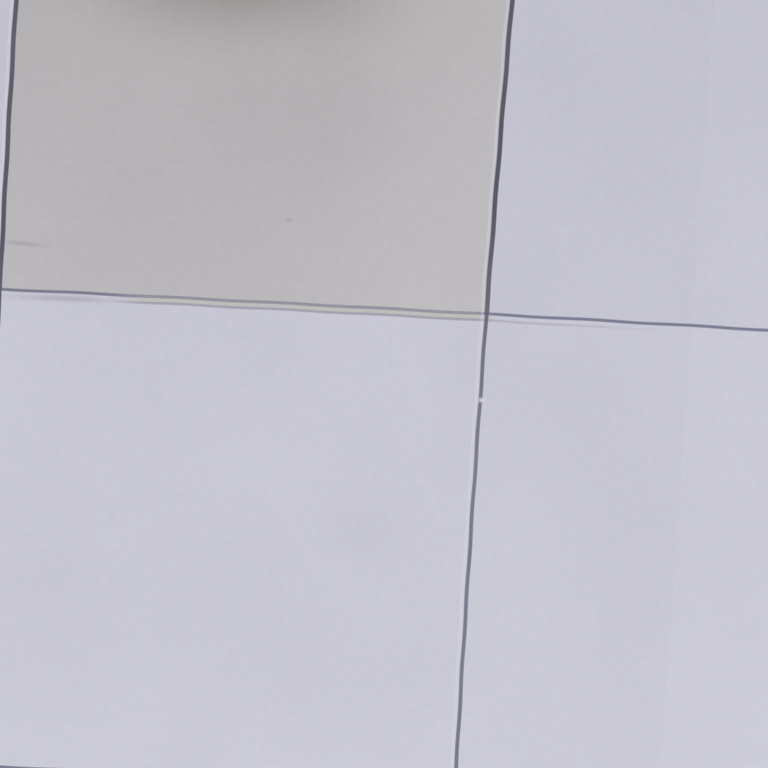
This texture is drawn by a Shadertoy shader. Its source:

```glsl
// Large pale floor tiles with slightly tilted dark joints, one warm grey stained tile and light wear.

// Tile layout, in canvas units
const vec2 CROSSING = vec2(0.594, 0.6235);  // joint positions on the lower and left edges
const vec2 TILT = vec2(0.0577, -0.047);
const vec2 BOW = vec2(0.0153, -0.0065);
const float TILE_WIDTH = 0.62;
const float TILE_SPREAD = 0.026;            // tiles widen towards the top
const float TILE_HEIGHT = 0.622;

// Joints
const float JOINT_HALF = 0.0024;
const float EDGE_SOFT = 0.0013;
const float TWIN_OFFSET = 0.0085;           // second edge of the opened joint

// Colours
const vec3 TILE_COOL = vec3(0.785, 0.783, 0.832);
const vec3 TILE_WARM = vec3(0.722, 0.712, 0.722);
const vec3 STAIN = vec3(0.56, 0.54, 0.53);
const vec3 JOINT_DARK = vec3(0.32, 0.32, 0.37);
const vec3 JOINT_WORN = vec3(0.46, 0.46, 0.54);
const vec3 JOINT_FILL = vec3(0.73, 0.73, 0.71);
const vec3 SCUFF = vec3(0.60, 0.58, 0.65);
const vec3 CHIP = vec3(0.86, 0.86, 0.89);

// Surface
const float MOTTLE = 0.010;
const float GRAIN = 0.012;
const float GRAIN_SCALE = 110.0;

vec2 hash2(vec2 p) {
    vec3 q = fract(p.xyx * vec3(0.1031, 0.1030, 0.0973));
    q += dot(q, q.yzx + 33.33);
    return fract((q.xx + q.yz) * q.zy);
}

// Distance to the nearest scattered point
float cellular(vec2 p) {
    vec2 cell = floor(p);
    float nearest = 2.0;
    for (int y = -1; y <= 1; y++)
        for (int x = -1; x <= 1; x++) {
            vec2 c = cell + vec2(x, y);
            nearest = min(nearest, distance(p, c + hash2(c)));
        }
    return nearest;
}

// Layered, turning sines for soft cloudy shading
float clouds(vec2 p) {
    float sum = 0.0, amp = 0.5;
    for (int i = 0; i < 5; i++) {
        p = mat2(0.8, 0.6, -0.6, 0.8) * p * 1.7 + 1.3;
        sum += amp * sin(p.x + 1.4 * sin(p.y)) * cos(p.y);
        amp *= 0.65;
    }
    return sum;
}

float stroke(float d, float halfWidth) {
    float soft = max(EDGE_SOFT, 0.7 / iResolution.y);
    return 1.0 - smoothstep(halfWidth - soft, halfWidth + soft, abs(d));
}

float blob(vec2 p, vec2 center, vec2 size) {
    vec2 q = (p - center) / size;
    return exp(-dot(q, q));
}

void mainImage(out vec4 fragColor, in vec2 fragCoord) {
    vec2 uv = fragCoord / iResolution.xy;

    // Bent tile grid: cell index and signed distance to the nearest joints
    vec2 joint = CROSSING + TILT * uv.yx + BOW * uv.yx * uv.yx;
    vec2 size = vec2(TILE_WIDTH + TILE_SPREAD * uv.y, TILE_HEIGHT);
    vec2 grid = (uv - joint) / size;
    vec2 cell = floor(grid);
    vec2 d = (grid - round(grid)) * size;
    d += 0.0004 * sin(uv.yx * vec2(61.0, 47.0));
    float upper = step(0.0, cell.y);
    float middleRow = step(abs(round(grid.y)), 0.5);

    // Tile faces: cool tiles brighten downwards, the upper left one is warm
    float cloud = clouds(uv * 4.0);
    vec3 cool = TILE_COOL + 0.024 * (0.45 - uv.y) - 0.008 * upper;
    cool += 0.008 * smoothstep(-0.003, 0.003, uv.x - 0.86 - 0.07 * uv.y);
    vec3 warm = TILE_WARM + 0.05 * (0.8 - uv.y) + 0.02 * smoothstep(0.4, 0.65, uv.x);
    warm -= 0.018 * blob(uv, vec2(0.36, 0.84), vec2(0.18, 0.12));
    warm = mix(warm, STAIN, 0.75 * blob(uv, vec2(0.31, 1.03), vec2(0.17, 0.065)));
    float isWarm = upper * step(abs(cell.x + 1.0), 0.5);
    vec3 col = mix(cool, warm, isWarm);
    col += MOTTLE * cloud + GRAIN * (cellular(uv * GRAIN_SCALE) - 0.45);

    // Scuffs and a speck
    col = mix(col, SCUFF, 0.5 * blob(uv, vec2(0.03, 0.683 - 0.1 * (uv.x - 0.03)), vec2(0.025, 0.003)));
    col = mix(col, SCUFF, 0.6 * blob(uv, vec2(0.376, 0.714), vec2(0.004, 0.002)));
    col -= 0.018 * blob(uv, vec2(0.475, 0.31), vec2(0.05, 0.04)) * (0.6 + cloud);

    // Horizontal joint: opened into two edges on the left, closing to the right
    float opened = smoothstep(0.13, 0.2, uv.x) * (1.0 - smoothstep(0.62, 0.65, uv.x));
    float trailing = smoothstep(0.62, 0.65, uv.x) * (1.0 - smoothstep(0.65, 0.92, uv.x));
    float shadow = 1.0 - smoothstep(0.1, 0.2, uv.x);
    float below = d.y + TWIN_OFFSET;
    col = mix(col, JOINT_FILL, 0.8 * middleRow * opened * stroke(d.y + 0.5 * TWIN_OFFSET, 0.004));
    col = mix(col, SCUFF, middleRow * (0.75 * opened + 0.4 * trailing) * stroke(below, 0.0016));
    col = mix(col, SCUFF, 0.45 * middleRow * shadow * blob(vec2(uv.x, below), vec2(0.09, 0.0), vec2(0.07, 0.004)));
    col = mix(col, JOINT_WORN, (0.9 - 0.3 * opened) * stroke(d.y, JOINT_HALF - 0.0005));

    // Vertical joints: darker above, worn below, with a pale left lip and a chip
    vec3 jointColor = mix(JOINT_WORN, JOINT_DARK, smoothstep(0.4, 0.75, uv.y));
    col = mix(col, CHIP, 0.35 * stroke(d.x + 0.006, 0.0016));
    col = mix(col, jointColor, (0.92 + 0.08 * cloud) * stroke(d.x, JOINT_HALF + 0.0005 * upper));
    col = mix(col, CHIP, 0.9 * blob(vec2(d.x, uv.y), vec2(0.001, 0.479), vec2(0.004, 0.003)));

    fragColor = vec4(clamp(col, 0.0, 1.0), 1.0);
}
```
